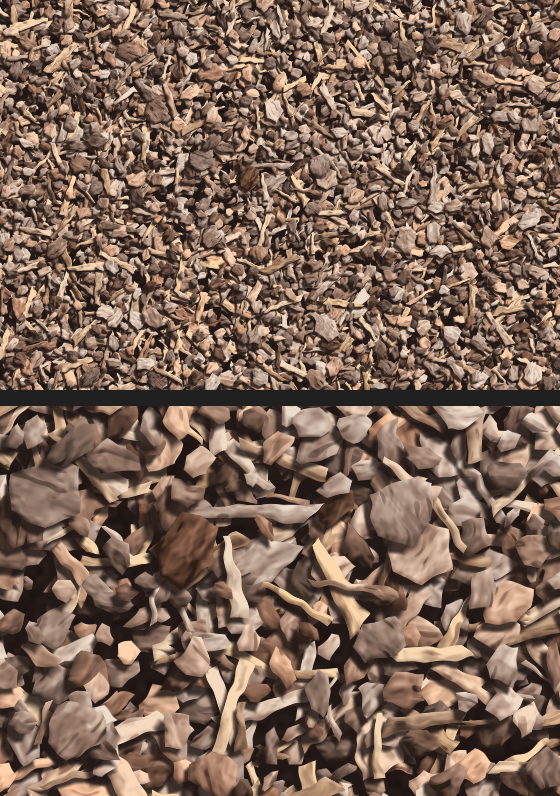
Top: the whole. Bottom: its middle third, enlarged.
This texture is drawn by a Shadertoy shader. Its source:

```glsl
// Sunlit bark mulch: overlapping angular flakes and pale splinters with hard shadows.

const int LAYERS = 17;
const float TAU = 6.2831853;
const vec2 SUN = vec2(0.62, 0.78);        // direction toward the light
const float FLAKE_SHADOW = 0.0085;        // shadow lengths, in canvas heights
const float SPLINTER_SHADOW = 0.0065;
const float SHADOW_DEPTH = 0.83;
const float EDGE_WARP = 0.006;            // raggedness of outlines
const float GRAIN = 0.62;                 // contrast of the bark grain
const vec3 SOIL = vec3(0.13, 0.093, 0.082);
const vec3 UMBER = vec3(0.27, 0.205, 0.17);
const vec3 BARK = vec3(0.61, 0.49, 0.42);
const vec3 CREAM = vec3(0.93, 0.84, 0.755);
const vec3 RUST_TINT = vec3(1.07, 0.94, 0.84);
const vec3 GREY_TINT = vec3(0.97, 0.99, 1.02);
const vec3 STRAW_TINT = vec3(1.03, 0.97, 0.84);

vec3 hash3(vec2 p) {
    vec3 q = fract(p.xyx * vec3(0.1031, 0.1030, 0.0973));
    q += dot(q, q.yxz + 33.33);
    return fract((q.xxy + q.yzz) * q.zyx);
}

// Smooth value noise, two independent channels
vec2 noise2(vec2 p) {
    vec2 i = floor(p), f = fract(p);
    f = f * f * (3.0 - 2.0 * f);
    vec2 low = mix(hash3(i).xy, hash3(i + vec2(1, 0)).xy, f.x);
    vec2 high = mix(hash3(i + vec2(0, 1)).xy, hash3(i + vec2(1, 1)).xy, f.x);
    return mix(low, high, f.y);
}

// Irregular six-sided flake
float flakeDistance(vec2 local, vec2 size, vec2 seed) {
    vec2 q = local / size;
    float d = -1.0;
    for (int k = 0; k < 6; k++) {
        vec3 h = hash3(seed + float(k) * 7.31);
        float a = (float(k) + 0.6 * h.x) * TAU / 6.0;
        d = max(d, dot(q, vec2(cos(a), sin(a))) - mix(0.62, 1.0, h.y));
    }
    return d * size.y;
}

// Long tapered sliver with slanted ends
float splinterDistance(vec2 local, vec2 size, vec2 seed) {
    vec3 h = hash3(seed + 3.7);
    vec2 q = local / size;
    float side = abs(q.y) - 1.0 + 0.5 * h.x * q.x;
    float end = abs(q.x + (h.y - 0.5) * 0.3 * q.y) - 1.0;
    return max(side * size.y, end * size.x);
}

float chipDistance(bool splinter, vec2 local, vec2 size, vec2 seed) {
    if (splinter) return splinterDistance(local, size, seed);
    return flakeDistance(local, size, seed);
}

// Lit surface of one chip
vec3 chipColor(bool splinter, vec2 local, vec2 sun, vec2 size, float d, vec2 seed) {
    vec3 h = hash3(seed + 51.3), g = hash3(seed + 87.9);
    vec2 fibre = noise2(local * vec2(55.0, 190.0) + h.xy * 90.0);
    vec2 speck = noise2(local * vec2(190.0, 330.0) + g.xy * 90.0);
    float tone = splinter ? mix(0.25, 1.05, sqrt(h.x)) : mix(0.16, 0.94, pow(h.x, 0.8));
    tone += GRAIN * (0.62 * (fibre.x - 0.5) + 0.38 * (speck.x - 0.5));

    // A broken ridge splits the chip into two facets
    float a = g.x * TAU;
    vec2 across = vec2(cos(a), sin(a));
    float ridge = dot(local / size, across) + (g.y - 0.5) * 0.8 + 0.5 * (fibre.y - 0.5);
    tone += 0.2 * dot(across, sun) * smoothstep(-0.1, 0.1, ridge);

    // Bright rim toward the sun, dark rim away from it
    float rim = smoothstep(-0.005, 0.0, d);
    tone += 0.22 * rim * dot(normalize(local / size + 1e-4), sun) - 0.06 * rim;
    tone -= 0.3 * smoothstep(0.74, 0.9, fibre.y);

    tone = clamp(tone, -0.15, 1.05);
    vec3 c = tone < 0.5 ? mix(UMBER, BARK, tone * 2.0) : mix(BARK, CREAM, tone * 2.0 - 1.0);
    vec3 tint = mix(GREY_TINT, RUST_TINT, h.y * h.y);
    return c * (splinter ? mix(tint, STRAW_TINT, h.z) : tint);
}

// Paint one scattered layer over the colour below
vec3 paintLayer(vec3 col, vec2 p, float layer, float pixel) {
    bool splinter = mod(layer, 5.0) == 2.0 || mod(layer, 5.0) == 4.0;
    float vary = fract(layer * 0.618);
    float cell = splinter ? 0.048 + 0.045 * vary : 0.036 + 0.03 * vary;
    float presence = splinter ? 0.7 : mix(1.0, 0.55, min(layer / 5.0, 1.0));
    float reach = splinter ? SPLINTER_SHADOW : FLAKE_SHADOW;
    vec2 warped = p + EDGE_WARP * (noise2(p * 75.0 + layer * 13.7) - 0.5);
    vec2 home = floor(p / cell + layer * 0.37);
    for (int j = -1; j <= 1; j++)
    for (int i = -1; i <= 1; i++) {
        vec2 id = home + vec2(i, j);
        vec2 seed = id + layer * 19.37 + 40.0;
        vec3 h = hash3(seed), g = hash3(seed + 23.1);
        if (g.z > presence) continue;
        vec2 offset = warped - (id + h.xy - layer * 0.37) * cell;
        float radius = cell * (splinter ? mix(0.22, 0.72, g.x) : mix(0.26, 0.56, g.x * g.x));
        if (length(offset) > radius * 1.6 + reach) continue;
        float aspect = splinter ? mix(0.09, 0.2, g.y) : mix(0.45, 0.95, g.y);
        vec2 size = radius * vec2(1.0, aspect);
        float a = h.z * TAU;
        mat2 turn = mat2(cos(a), -sin(a), sin(a), cos(a));
        vec2 local = turn * offset, sun = turn * SUN;
        float shade = chipDistance(splinter, local + sun * reach, size, seed);
        col = mix(col, SOIL, SHADOW_DEPTH * (1.0 - smoothstep(-0.002, 0.0025, shade)));
        float d = chipDistance(splinter, local, size, seed);
        float cover = 1.0 - smoothstep(-0.6 * pixel, 0.6 * pixel, d);
        if (cover > 0.0) col = mix(col, chipColor(splinter, local, sun, size, d, seed), cover);
    }
    return col;
}

void mainImage(out vec4 fragColor, in vec2 fragCoord) {
    vec2 p = fragCoord / iResolution.y;
    vec3 col = SOIL * (0.7 + 0.6 * noise2(p * 160.0).x);
    for (int n = 0; n < LAYERS; n++) col = paintLayer(col, p, float(n), 1.0 / iResolution.y);
    fragColor = vec4(clamp(col, 0.0, 1.0), 1.0);
}
```
